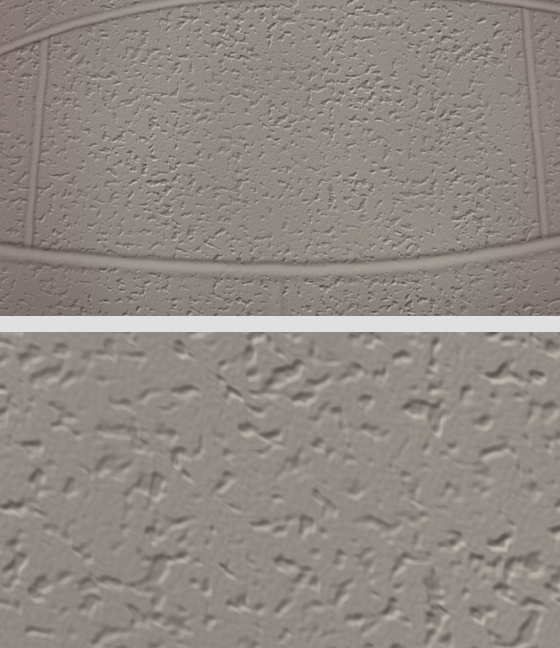
Top: the whole. Bottom: its middle third, enlarged.
This texture is drawn by a Shadertoy shader. Its source:

```glsl
#define PAINT vec3(0.560, 0.537, 0.512)
#define EDGE_TINT vec3(0.520, 0.470, 0.462)
#define GRAIN_SCALE 46.0
#define RELIEF 0.17
#define LIGHT_STEP vec2(-0.0025, 0.0055)
#define BED_WIDTH 0.017
#define TOP_WIDTH 0.011
#define SIDE_WIDTH 0.010
#define BLOCK_CENTRE 0.9075
#define BLOCK_HALF 0.8375
#define BLOCK_TAPER 0.083

vec2 hashGradient(vec2 cell) {
    vec3 q = fract(cell.xyx * vec3(0.1031, 0.1030, 0.0973));
    q += dot(q, q.yzx + 33.33);
    float angle = 6.2832 * fract((q.x + q.y) * q.z);
    return vec2(cos(angle), sin(angle));
}

float gradientNoise(vec2 p) {
    vec2 i = floor(p), f = fract(p);
    vec2 u = f * f * f * (f * (f * 6.0 - 15.0) + 10.0);
    vec2 e = vec2(1.0, 0.0);
    float a = dot(hashGradient(i), f);
    float b = dot(hashGradient(i + e), f - e);
    float c = dot(hashGradient(i + e.yx), f - e.yx);
    float d = dot(hashGradient(i + 1.0), f - 1.0);
    return 1.4 * mix(mix(a, b, u.x), mix(c, d, u.x), u.y);
}

// Painted block surface: flat plateaus broken by small irregular pits
float surfaceHeight(vec2 p) {
    vec2 q = p * GRAIN_SCALE * vec2(0.88, 1.1);
    q += 0.35 * gradientNoise(q * 0.45 + 7.0);
    float bumps = gradientNoise(q) + 0.5 * gradientNoise(q * 2.1 + 19.0);
    float clusters = gradientNoise(p * 9.0 + 3.0);
    float pits = smoothstep(-0.55, 0.2, bumps + 0.25 - 0.3 * clusters);
    return pits + 0.12 * gradientNoise(q * 3.7);
}

// Rounded bead of mortar; the shadow lies on the positive side
float beadShade(float d, float width) {
    float t = d / width;
    float crown = exp(-t * t);
    float shadow = exp(-4.0 * (t - 1.35) * (t - 1.35));
    float underside = exp(-3.0 * (t + 1.6) * (t + 1.6));
    return 0.07 * crown - 0.13 * shadow - 0.06 * underside;
}

void mainImage(out vec4 fragColor, in vec2 fragCoord) {
    vec2 p = fragCoord / iResolution.y;
    float wobble = 0.004 * gradientNoise(p * 11.0);

    // Bowed joints: positive distance is above each bed, or outside each side
    float x = p.x - 0.9;
    float bed = p.y - (0.145 + 0.1 * x * x + 0.027 * x * x * x) + wobble;
    float top = p.y - (1.025 - 0.147 * pow(abs(p.x - 1.1), 2.5)) + 0.5 * wobble;
    float side = abs(p.x - BLOCK_CENTRE) - BLOCK_HALF + BLOCK_TAPER * p.y + wobble;
    float lower = p.x - 0.87 + wobble;
    float course = smoothstep(0.0, 0.035, bed) * smoothstep(0.0, 0.025, -top);
    float below = smoothstep(0.02, 0.045, -bed);

    // Mortar is smoother than the block faces
    float mortar = max(exp(-pow(bed / 0.024, 4.0)), exp(-pow(top / 0.016, 4.0)));
    float upright = course * exp(-pow(side / 0.016, 4.0));
    upright = max(upright, 0.7 * below * exp(-pow(lower / 0.02, 4.0)));
    float roughness = 1.0 - 0.9 * max(mortar, upright);
    roughness *= 0.85 + 0.45 * gradientNoise(p * 5.0 + 2.0);
    roughness *= mix(0.65, 1.0, smoothstep(0.9, 0.5, abs(p.x - BLOCK_CENTRE)));

    // Raking light from the upper left
    float height = surfaceHeight(p);
    float relief = height - surfaceHeight(p + LIGHT_STEP);
    float shade = roughness * (RELIEF * relief + 0.045 * (height - 0.8));
    shade += beadShade(bed, BED_WIDTH);
    shade += beadShade(-top, TOP_WIDTH);
    shade += 0.55 * course * beadShade(-side, SIDE_WIDTH);
    shade += 0.25 * below * beadShade(lower, 0.018);

    // Uneven lighting, with a pink cast toward the sides
    float rim = smoothstep(0.5, 1.0, length((p - vec2(0.95, 0.55)) * vec2(1.0, 0.75)));
    vec3 color = mix(PAINT, EDGE_TINT, rim);
    color *= 1.0 + 0.035 * gradientNoise(p * 2.3 + 5.0);
    color *= 1.0 - 0.07 * smoothstep(0.2, 0.0, p.y);
    color += shade * vec3(1.0, 1.0, 0.98);
    color += 0.012 * gradientNoise(p * 130.0);
    fragColor = vec4(clamp(color, 0.0, 1.0), 1.0);
}
```
